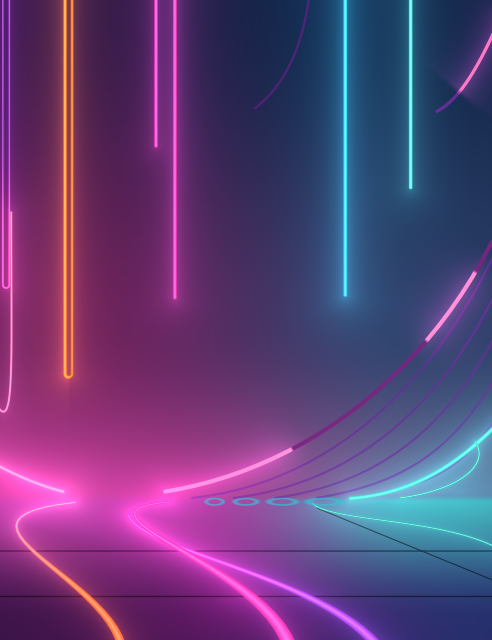
Write a Shadertoy shader that draws this background.

```glsl
// A misty neon hall: hanging light tubes, cables sweeping up on the right, and
// ribbons flowing over a tiled floor. Tubes are distance fields with a bright
// core and exponential halos, laid over blended gradients.

const vec3 PINK = vec3(.98, .22, .72), ROSE = vec3(1, .48, .77), VIOLET = vec3(.55, .16, .72);
const vec3 ORANGE = vec3(1, .5, .14), CYAN = vec3(.18, .78, .86), TEAL = vec3(.27, .88, .8);
const float HORIZON = .219;
vec2 p;    // position, in canvas heights
vec3 col;  // colour built up so far

// Distance to a cubic curve, and the parameter of its nearest point
vec2 curve(vec4 ab, vec4 cd) {
    vec2 best = vec2(9, 0), last = ab.xy;
    for (float i = 0.; i < 24.; i++) {
        float t = (i + 1.) / 24., s = 1. - t;
        vec2 next = s*s*s*ab.xy + 3.*s*t*(s*ab.zw + t*cd.xy) + t*t*t*cd.zw;
        vec2 e = next - last, q = p - last;
        float h = clamp(dot(q, e) / dot(e, e), 0., 1.), d = length(q - h * e);
        if (d < best.x) best = vec2(d, (i + h) / 24.);
        last = next;
    }
    return best;
}

// Distance to a vertical line that hangs from above the canvas
float hanging(float x, float bottom) {
    return length(vec2(p.x - x, min(p.y - bottom, 0.)));
}

float stroke(float d, float radius) {
    float soft = .6 / iResolution.y;
    return 1. - smoothstep(radius - soft, radius + soft, d);
}

void cable(float d, float radius, vec3 tint, float opacity) {
    col = mix(col, tint, stroke(d, radius) * opacity);
}

// Wide and tight halos, then a core with a lighter centre
void neon(float d, float radius, vec3 tint, float halo, float power) {
    float away = max(d - radius, 0.) / halo;
    col += tint * power * (.65 * exp(-away) + .35 * exp(-4. * away));
    cable(d, radius, tint + .22 * (1. - smoothstep(0., radius, d)), 1.);
}

// Floor tube that widens and changes colour toward the viewer
void ribbon(vec2 c, float width, vec3 far, vec3 near) {
    neon(c.x, mix(.0016, width, c.y * c.y), mix(far, near, smoothstep(.1, .8, c.y)), .028, .26);
}

vec3 wall(float x, float h) {
    vec3 top = mix(vec3(.2, .09, .27), vec3(.07, .14, .28), smoothstep(.1, .65, x));
    vec3 middle = mix(vec3(.4, .12, .34), vec3(.17, .24, .4), smoothstep(.15, .85, x));
    vec3 low = mix(vec3(.55, .19, .44), vec3(.35, .35, .5), smoothstep(.3, 1., x));
    return mix(mix(low, middle, smoothstep(0., .36, h)), top, smoothstep(.3, 1., h));
}

vec3 ground(float x, float y) {
    vec3 far = mix(vec3(.52, .19, .49), vec3(.24, .54, .59), smoothstep(.4, .85, x));
    vec3 near = mix(vec3(.2, .07, .26), vec3(.13, .17, .4), smoothstep(.35, 1., x));
    return mix(near, far, smoothstep(.03, HORIZON, y));
}

void pool(vec3 tint, vec2 center, vec2 falloff) {
    col += tint * exp(-length((p - center) * falloff));
}

void mainImage(out vec4 fragColor, in vec2 fragCoord) {
    vec2 uv = fragCoord / iResolution.xy;
    p = uv * vec2(.768, 1);
    col = mix(ground(uv.x, uv.y), wall(uv.x, (uv.y - HORIZON) / (1. - HORIZON)),
        smoothstep(-.004, .008, p.y - HORIZON));

    // Soft light near the horizon and on the floor
    pool(vec3(0, .22, .2), vec2(.72, .23), vec2(5, 13));
    pool(vec3(.3, .04, .2), vec2(.03, .24), vec2(6, 14));
    pool(vec3(.22, .02, .16), vec2(.36, .06), vec2(6, 9));

    // Floor seams
    float diagonal = abs(p.y - .206 + .41 * (p.x - .495));
    float seam = stroke(abs(p.y - .139), .001) + stroke(abs(p.y - .068), .0012)
        + stroke(diagonal, .001) * step(.495, p.x);
    col *= 1. - .5 * min(seam, 1.);

    // Hanging tubes and narrow loops
    neon(hanging(.2435, .772), .0025, PINK, .025, .2);
    neon(hanging(.273, .535), .0028, PINK, .035, .28);
    neon(hanging(.539, .539), .003, CYAN, .045, .36);
    neon(hanging(.641, .707), .0028, TEAL, .035, .25);
    neon(abs(hanging(.107, .416) - .0055), .0024, ORANGE * (1.1 - .3 * smoothstep(.105, .111, p.x)), .032, .3);
    neon(abs(hanging(.0095, .555) - .005), .0016, mix(PINK, VIOLET, smoothstep(.55, .8, p.y)), .035, .2);
    neon(curve(vec4(.0175, .668, .0175, .42), vec4(.024, .31, -.01, .375)).x, .0018, ROSE * .9, .03, .15);

    // Upper right arcs
    cable(curve(vec4(.483, 1.01, .475, .94), vec4(.45, .87, .398, .831)).x, .0018, VIOLET * .75, .65);
    vec2 arc = curve(vec4(.78, .97, .745, .89), vec4(.715, .843, .682, .826));
    float arcLit = 1. - smoothstep(.6, .68, arc.y);
    col += PINK * .3 * arcLit * exp(-arc.x / .022);
    cable(arc.x, .0025, mix(VIOLET, ROSE, arcLit), .65 + .35 * arcLit);

    // Fan of dim cables
    for (float k = 0.; k < 5.; k++) {
        vec2 root = vec2(.3 + .065 * k, .222);
        vec4 rise = vec4(.66 + .012 * k, .37 - .03 * k, .77, .6 - .065 * k);
        cable(curve(vec4(root, root + vec2(.19 - .025 * k, .02)), rise).x, .0017, vec3(.42, .16, .62), .65);
    }

    // Sweeping cable with two lit sections
    vec2 sweep = curve(vec4(.258, .232, .45, .262), vec4(.65, .39, .768, .622));
    float section = min(abs(sweep.y - .84) - .09, sweep.y - .345);
    col += PINK * .32 * (1. - smoothstep(-.06, .06, section)) * exp(-sweep.x / .025);
    cable(sweep.x, .0032, mix(ROSE + .12, vec3(.48, .14, .5), smoothstep(-.004, .004, section)), .9);

    // Lit edges meeting the horizon
    neon(curve(vec4(-.01, .276, .03, .255), vec4(.06, .242, .098, .232)).x, .003, ROSE, .03, .34);
    neon(curve(vec4(.547, .221, .63, .228), vec4(.7, .26, .775, .336)).x, .003, TEAL, .03, .28);
    neon(curve(vec4(.742, .31, .765, .275), vec4(.72, .235, .625, .222)).x, .0014, TEAL * .9, .015, .1);
    neon(curve(vec4(.488, .213, .52, .185), vec4(.68, .19, .77, .147)).x, .0014, TEAL * .85, .012, .1);

    // Flattened rings on the horizon
    for (float k = 0.; k < 4.; k++) {
        vec2 q = (p - vec2(.335 + .045 * k + .004 * k * k, .216)) / vec2(.013 + .004 * k, .005);
        cable(abs(length(q) - 1.) * .005, .0012, CYAN, .65);
    }

    // Floor ribbons
    ribbon(curve(vec4(.2, .195, .22, .14), vec4(.5, .1, .59, -.01)), .008, PINK, vec3(.68, .25, .92));
    ribbon(curve(vec4(.267, .216, .08, .2), vec4(.41, .12, .452, -.01)), .011, PINK, PINK);
    ribbon(curve(vec4(.117, .215, -.115, .19), vec4(.165, .1, .19, -.01)), .007, ROSE, vec3(1, .42, .22));
    fragColor = vec4(clamp(col, 0., 1.), 1);
}
```
